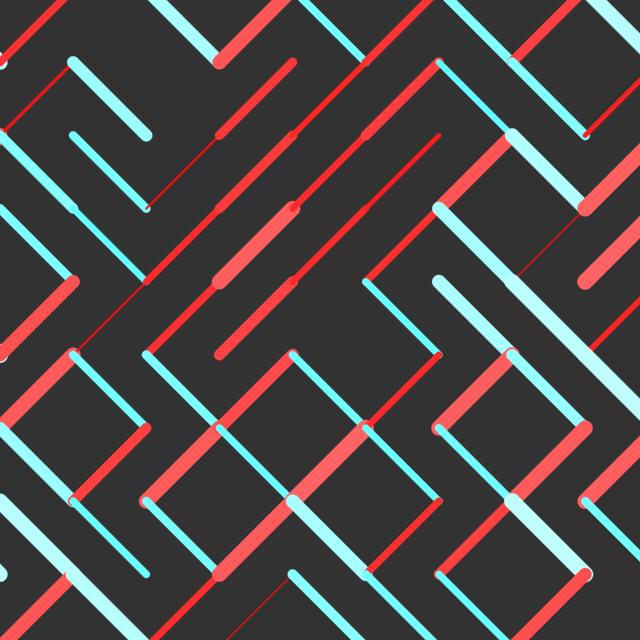
This pattern is drawn by a three.js fragment shader. Its source:

```glsl
// Diagonal maze of round-capped strokes on a dark ground: each square cell
// holds one rising red stroke, one falling cyan stroke, or nothing. Hashes pick
// kind and width; wider strokes are paler. Later cells overlap earlier ones.

varying vec2 vUv;

// Layout, in units of the canvas
const float CELL_SIZE = 0.1143;
const vec2 GRID_ORIGIN = vec2(0.0, -0.0117);
const float EDGE = 0.002;

// Shares of the cells
const float RED_SHARE = 0.48;
const float CYAN_SHARE = 0.45;

// Stroke widths (thinnest, widest), in units of a cell
const vec2 RED_WIDTH = vec2(0.018, 0.228);
const vec2 CYAN_WIDTH = vec2(0.085, 0.222);

// Colours of the thinnest and widest strokes
const vec3 GROUND = vec3(0.196);
const vec3 RED_THIN = vec3(0.98, 0.04, 0.04);
const vec3 RED_WIDE = vec3(1.0, 0.40, 0.40);
const vec3 CYAN_THIN = vec3(0.38, 1.0, 1.0);
const vec3 CYAN_WIDE = vec3(0.77, 1.0, 1.0);

const float KIND_SEED = 3.7;
const float WIDTH_SEED = 11.3;

float hash(vec2 cell, float seed) {
  vec3 p = fract(vec3(cell.xyx + seed) * vec3(0.1031, 0.1030, 0.0973));
  p += dot(p, p.yzx + 33.33);
  return fract((p.x + p.y) * p.z);
}

float segmentDistance(vec2 p, vec2 a, vec2 b) {
  vec2 ab = b - a;
  float along = clamp(dot(p - a, ab) / dot(ab, ab), 0.0, 1.0);
  return length(p - a - ab * along);
}

// Lays the stroke of one cell over the colour below it
vec3 drawStroke(vec3 below, vec2 p, vec2 cell) {
  float kind = hash(cell, KIND_SEED);
  if (kind > RED_SHARE + CYAN_SHARE) return below;

  bool rising = kind < RED_SHARE;
  float weight = hash(cell, WIDTH_SEED);
  vec2 widths = rising ? RED_WIDTH : CYAN_WIDTH;
  vec3 ink = rising ? mix(RED_THIN, RED_WIDE, weight)
                    : mix(CYAN_THIN, CYAN_WIDE, weight);

  vec2 start = cell + (rising ? vec2(0.0) : vec2(0.0, 1.0));
  vec2 end = cell + (rising ? vec2(1.0) : vec2(1.0, 0.0));
  float outside = segmentDistance(p, start, end)
                - 0.5 * mix(widths.x, widths.y, weight);
  float coverage = clamp(0.5 - outside * CELL_SIZE / EDGE, 0.0, 1.0);
  return mix(below, ink, coverage);
}

void main() {
  vec2 p = (vUv - GRID_ORIGIN) / CELL_SIZE;
  vec2 home = floor(p);
  vec3 color = GROUND;

  // Neighbours reach in with their caps: columns rightward, rows downward
  for (int column = -1; column <= 1; column++) {
    for (int row = -1; row <= 1; row++) {
      vec2 cell = home + vec2(float(column), -float(row));
      color = drawStroke(color, p, cell);
    }
  }
  gl_FragColor = vec4(color, 1.0);
}
```
